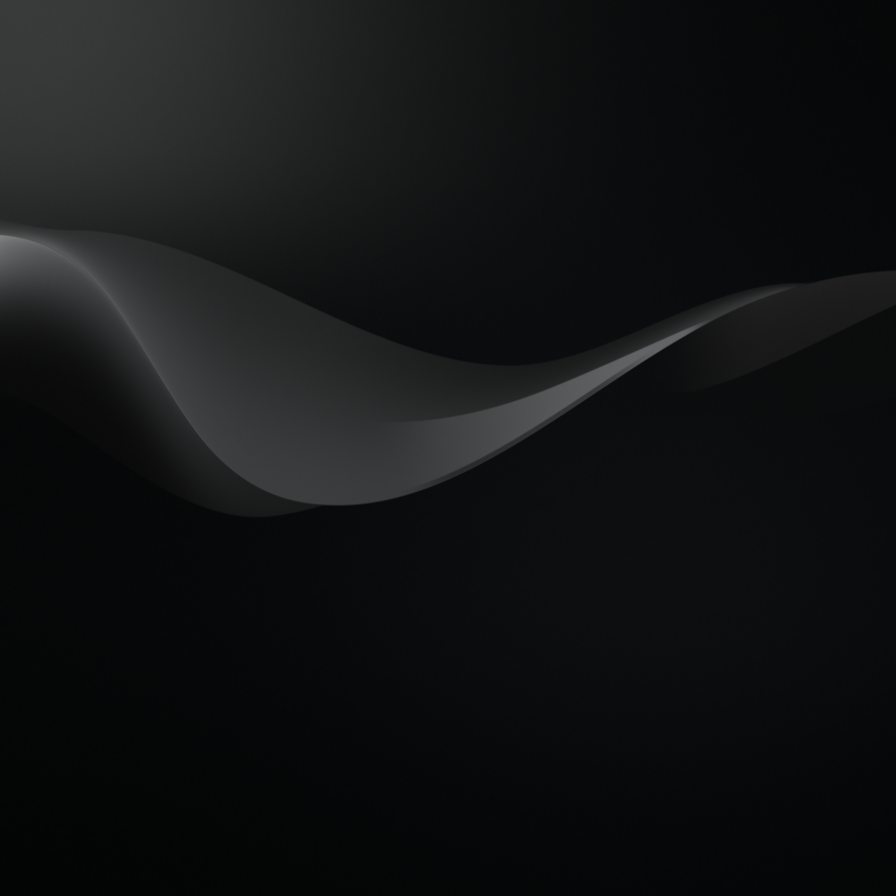
This background is drawn by a three.js fragment shader. Its source:

```glsl
// Draws a translucent charcoal ribbon waving across a dark, softly lit backdrop.
varying vec2 vUv;

// Cubic through two knots, each given as (x, height, slope)
float hermite(float x, vec3 a, vec3 b) {
  float w = b.x - a.x;
  float t = clamp((x - a.x) / w, 0.0, 1.0);
  float s = t * t * (3.0 - 2.0 * t);
  float u = 1.0 - t;
  return mix(a.y, b.y, s) + w * t * u * (a.z * u - b.z * t);
}

// Front crest, sweeping from the left edge through the trough to the right
float ridgeCurve(float x) {
  vec3 shoulder = vec3(0.124, 0.664, -1.35);
  vec3 slope = vec3(0.234, 0.499, -1.1);
  vec3 trough = vec3(0.378, 0.436, 0.0);
  vec3 rise = vec3(0.638, 0.544, 0.66);
  vec3 crest = vec3(0.846, 0.665, 0.38);
  if (x < shoulder.x) return hermite(x, vec3(0.0, 0.738, -0.08), shoulder);
  if (x < slope.x) return hermite(x, shoulder, slope);
  if (x < trough.x) return hermite(x, slope, trough);
  if (x < rise.x) return hermite(x, trough, rise);
  if (x < crest.x) return hermite(x, rise, crest);
  return hermite(x, crest, vec3(1.0, 0.698, 0.04));
}

// Far rim of the ribbon
float rimCurve(float x) {
  vec3 top = vec3(0.08, 0.743, 0.0);
  vec3 fall = vec3(0.3125, 0.674, -0.47);
  vec3 dip = vec3(0.57, 0.592, 0.0);
  vec3 rise = vec3(0.78, 0.659, 0.38);
  if (x < top.x) return hermite(x, vec3(0.0, 0.755, -0.25), top);
  if (x < fall.x) return hermite(x, top, fall);
  if (x < dip.x) return hermite(x, fall, dip);
  if (x < rise.x) return hermite(x, dip, rise);
  return hermite(x, rise, vec3(0.89, 0.684, 0.0));
}

// Edge of the bright inner fold
float foldCurve(float x) {
  vec3 bend = vec3(0.612, 0.566, 0.4);
  if (x < bend.x) return hermite(x, vec3(0.43, 0.529, -0.02), bend);
  return hermite(x, bend, vec3(0.79, 0.643, 0.42));
}

// Underside of the shaded left sheet
float undersideCurve(float x) {
  vec3 drop = vec3(0.104, 0.505, -0.7);
  if (x < drop.x) return hermite(x, vec3(0.0, 0.561, -0.15), drop);
  vec3 base = vec3(0.286, 0.423, 0.0);
  if (x < base.x) return hermite(x, drop, base);
  return hermite(x, base, vec3(0.37, 0.438, 0.25));
}

float cover(float d) {
  return smoothstep(-0.0015, 0.0015, d);
}

float hash(vec2 p) {
  return fract(sin(dot(p, vec2(12.99, 78.23))) * 43758.5);
}

void main() {
  float x = vUv.x;
  float y = vUv.y;
  float ridge = ridgeCurve(x);
  float rim = rimCurve(x);
  float above = cover(y - ridge);
  float depth = ridge - y;

  // Backdrop with a corner light and a faint lower glow
  vec2 corner = vUv - vec2(0.02, 1.0);
  float light = exp(-5.0 * dot(corner, corner)) * smoothstep(0.5, 0.85, y);
  vec2 low = vUv - vec2(0.72, 0.36);
  float lowGlow = exp(-7.0 * dot(low, low));
  vec3 color = vec3(0.022, 0.025, 0.027) + 0.2 * light * vec3(0.98, 1.03, 1.0);
  color += lowGlow * vec3(0.026, 0.032, 0.036);
  color *= 0.65 + 0.35 * smoothstep(0.0, 0.35, y);

  // Shaded left sheet, lit near the crest
  float gloss = exp(-200.0 * depth * depth) * exp(-7.0 * x);
  float leftShade = 0.036 + 0.37 * gloss + 0.03 * exp(-14.0 * abs(depth));
  float leftMask = cover(y - undersideCurve(x)) * (1.0 - above);
  leftMask *= 1.0 - smoothstep(0.35, 0.37, x);
  color = mix(color, leftShade * vec3(0.98, 1.0, 1.02), leftMask);

  // Dim right sheet with a lighter wedge under the crest
  float belly = hermite(x, vec3(0.62, 0.53, 0.1), vec3(0.885, 0.535, 0.0));
  if (x > 0.885) belly = hermite(x, vec3(0.885, 0.535, 0.0), vec3(1.0, 0.557, 0.25));
  float wedge = hermite(x, vec3(0.77, 0.562, 0.25), vec3(1.0, 0.66, 0.45));
  float rightFade = smoothstep(0.62, 0.8, x) * (1.0 - above);
  color = mix(color, vec3(0.046, 0.048, 0.05), 0.8 * rightFade * cover(y - belly));
  float wedgeShade = 0.085 + 0.04 * exp(-18.0 * abs(depth));
  float wedgeFade = smoothstep(0.72, 0.86, x);
  color = mix(color, vec3(wedgeShade), rightFade * wedgeFade * cover(y - wedge));

  // Broad translucent sheet between rim and crest
  float across = clamp((rim - y) / max(rim - ridge, 0.01), 0.0, 1.0);
  float sheetShade = mix(0.145, 0.24, smoothstep(0.0, 1.0, across));
  sheetShade += 0.04 * (1.0 - smoothstep(0.05, 0.3, x));
  sheetShade -= 0.045 * smoothstep(0.3, 0.6, x) * (1.0 - 0.6 * across);
  float sheetMask = above * cover(rim - y);
  color = mix(color, sheetShade * vec3(0.98, 1.0, 1.01), sheetMask * mix(0.55, 1.0, smoothstep(0.0, 0.06, x)));

  // Bright inner fold with a thin dark hem
  float foldShade = mix(0.235, 0.39, smoothstep(0.42, 0.74, x));
  float hem = smoothstep(0.43, 0.52, x) * (1.0 - smoothstep(0.66, 0.74, x));
  foldShade *= 1.0 - 0.4 * hem * cover(ridge + 0.006 - y);
  float foldMask = above * cover(foldCurve(x) - y) * smoothstep(0.4, 0.5, x);
  foldMask *= 1.0 - smoothstep(0.76, 0.8, x);
  color = mix(color, foldShade * vec3(0.98, 1.0, 1.01), foldMask);

  // Fine light along the left crest, and grain against banding
  color += 0.09 * exp(-abs(depth) * 130.0) * (1.0 - smoothstep(0.1, 0.28, x));
  color += (hash(floor(vUv * 512.0)) - 0.5) * 0.004;
  gl_FragColor = vec4(color, 1.0);
}
```
